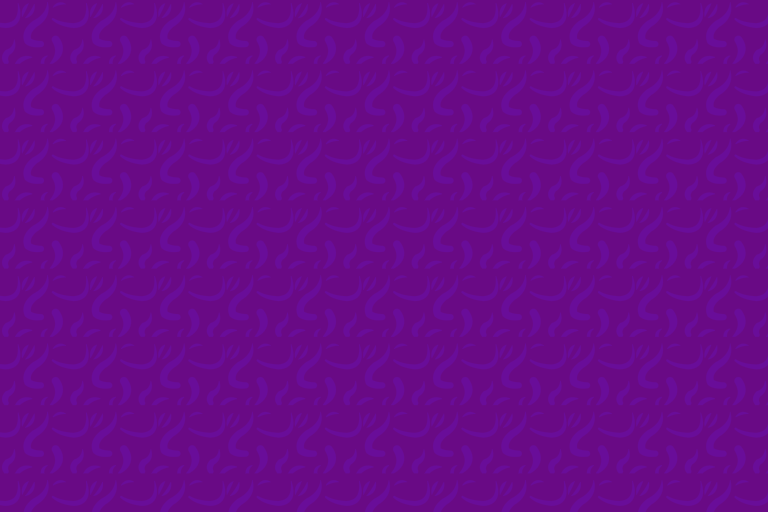
A Shadertoy shader for this pattern:

```glsl
// Tone-on-tone purple repeat of tapered brush curls, hooks and commas.

const float ROWS = 7.5;                       // repeats down the canvas
const vec3 GROUND = vec3(0.41, 0.04, 0.52);
const vec3 INK = vec3(0.41, 0.05, 0.60);
const int STEPS = 12;                         // segments per curved stroke

vec2 bezier(vec2 a, vec2 b, vec2 c, float t) {
    return mix(mix(a, b, t), mix(b, c, t), t);
}

float bezier(vec3 r, float t) {
    return mix(mix(r.x, r.y, t), mix(r.y, r.z, t), t);
}

// Distance to a segment whose radius runs from ra to rb.
float taperedSegment(vec2 p, vec2 a, vec2 b, float ra, float rb) {
    vec2 ap = p - a, ab = b - a;
    float h = clamp(dot(ap, ab) / dot(ab, ab), 0.0, 1.0);
    return length(ap - ab * h) - mix(ra, rb, h);
}

// Curved stroke with radii at start, control and end; wraps across the tile.
float brush(vec2 p, vec2 a, vec2 b, vec2 c, vec3 radii) {
    p.x -= round(p.x - b.x);
    float d = 1.0;
    vec2 from = a;
    float fromRadius = radii.x;
    for (int i = 1; i <= STEPS; i++) {
        float t = float(i) / float(STEPS);
        vec2 to = bezier(a, b, c, t);
        float toRadius = bezier(radii, t);
        d = min(d, taperedSegment(p, from, to, fromRadius, toRadius));
        from = to;
        fromRadius = toRadius;
    }
    return d;
}

// Wide smile with a small cap above it.
float smile(vec2 p) {
    float d = brush(p, vec2(0.775, 0.28), vec2(0.88, 0.36), vec2(1.08, 0.375), vec3(0.016, 0.03, 0.036));
    d = min(d, brush(p, vec2(1.08, 0.375), vec2(1.33, 0.36), vec2(1.265, 0.05), vec3(0.036, 0.045, 0.005)));
    return min(d, brush(p, vec2(0.78, 0.105), vec2(0.86, 0.03), vec2(0.96, 0.06), vec3(0.006, 0.036, 0.004)));
}

// Pair of slanted leaves.
float leaves(vec2 p) {
    vec3 radii = vec3(0.005, 0.046, 0.005);
    float d = brush(p, vec2(0.326, 0.24), vec2(0.345, 0.12), vec2(0.414, 0.055), radii);
    return min(d, brush(p, vec2(0.375, 0.26), vec2(0.482, 0.20), vec2(0.502, 0.066), radii));
}

// Tall hook with a rounded foot.
float hook(vec2 p) {
    float d = brush(p, vec2(0.697, 0.037), vec2(0.71, 0.24), vec2(0.51, 0.35), vec3(0.004, 0.046, 0.052));
    d = min(d, brush(p, vec2(0.51, 0.35), vec2(0.36, 0.47), vec2(0.41, 0.60), vec3(0.052, 0.055, 0.055)));
    return min(d, brush(p, vec2(0.41, 0.60), vec2(0.47, 0.65), vec2(0.60, 0.645), vec3(0.055, 0.055, 0.045)));
}

// Heavy comma and slim flame.
float commaAndFlame(vec2 p) {
    float d = brush(p, vec2(0.815, 0.58), vec2(0.94, 0.77), vec2(0.746, 0.93), vec3(0.058, 0.072, 0.015));
    d = min(d, brush(p, vec2(0.21, 0.585), vec2(0.22, 0.72), vec2(0.11, 0.77), vec3(0.005, 0.035, 0.045)));
    return min(d, brush(p, vec2(0.11, 0.77), vec2(0.05, 0.84), vec2(0.09, 0.905), vec3(0.045, 0.05, 0.038)));
}

// Low arch and small drop along the foot of the tile.
float footMarks(vec2 p) {
    float d = brush(p, vec2(0.24, 0.95), vec2(0.316, 0.83), vec2(0.463, 0.84), vec3(0.025, 0.05, 0.008));
    return min(d, brush(p, vec2(0.69, 0.82), vec2(0.61, 0.86), vec2(0.625, 0.95), vec3(0.007, 0.03, 0.025)));
}

float motif(vec2 p) {
    float d = min(min(smile(p), leaves(p)), min(hook(p), commaAndFlame(p)));
    d = min(d, footMarks(p));
    // Bare strip between rows.
    return max(d, max(0.03 - p.y, p.y - 0.935));
}

void mainImage(out vec4 fragColor, in vec2 fragCoord) {
    float pixel = ROWS / iResolution.y;
    vec2 fromTopLeft = vec2(fragCoord.x, iResolution.y - fragCoord.y);
    vec2 tile = fract(fromTopLeft * pixel);
    float ink = 1.0 - smoothstep(-0.75 * pixel, 0.75 * pixel, motif(tile));
    fragColor = vec4(mix(GROUND, INK, ink), 1.0);
}
```
